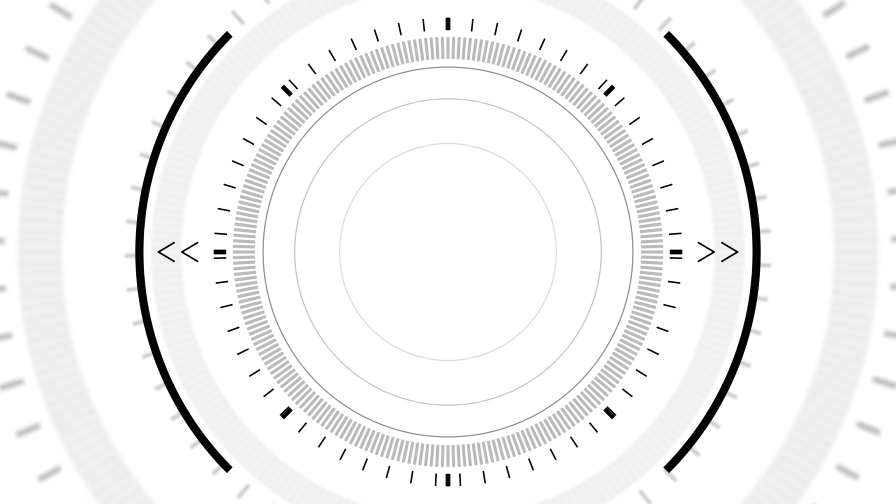
This background is drawn by a WebGL 2 fragment shader. Its source:

```glsl
#version 300 es
precision highp float;
// Monochrome instrument dial on white: thin rings, a hatched band and radial
// ticks, framed by two heavy arcs and chevrons. Enlarged, softened and slightly
// turned copies of the band and ticks form the pale background.
// Lengths are fractions of the canvas height, measured from the centre.

uniform vec2 u_resolution;
out vec4 outColor;

const float TAU = 6.2831853;

const vec2 BAND = vec2(0.383, 0.427);         // inner and outer radius
const vec2 TICKS = vec2(0.440, 0.465);
const float HATCH_COUNT = 240.0;
const float TICK_COUNT = 59.0;
const float MAJOR_COUNT = 8.0;
const float HATCH_HALF = 0.0031;              // half widths of strokes
const float TICK_HALF = 0.0016;
const float MAJOR_HALF = 0.0047;

const vec3 RING_RADII = vec3(0.2153, 0.304, 0.3669);
const vec3 RING_TONES = vec3(0.86, 0.77, 0.55);
const float RING_HALF = 0.0012;

const float ARC_RADIUS = 0.6123;
const float ARC_HALF = 0.0081;
const float CHEVRON_TIP = 0.528;
const float CHEVRON_STEP = 0.0465;
const vec2 CHEVRON_ARM = vec2(-0.031, 0.0185);
const float CHEVRON_HALF = 0.0017;

const float INK = 0.01;
const float HATCH_TONE = 0.73;

// Antialiased band of half width h around x = 0, also valid for hairlines.
float stroke(float x, float h, float soft) {
    return smoothstep(-soft, soft, x + h) - smoothstep(-soft, soft, x - h);
}

// Coverage between two radii.
float annulus(float r, vec2 limits, float soft) {
    return stroke(r - 0.5 * (limits.x + limits.y), 0.5 * (limits.y - limits.x), soft);
}

// Arc length to the nearest of count spokes, clockwise from the top.
float spokeOffset(vec2 p, float count, float turn) {
    float cell = TAU / count;
    float angle = atan(p.x, p.y) - turn;
    return (angle - cell * round(angle / cell)) * length(p);
}

float segmentDistance(vec2 p, vec2 a, vec2 b) {
    vec2 ab = b - a;
    return length(p - a - ab * clamp(dot(p - a, ab) / dot(ab, ab), 0.0, 1.0));
}

// Pale, blurred copy of the band and its ticks.
float echo(float tone, vec2 p, float scale, float turn, float blur,
           float bandTone, float tickTone) {
    vec2 q = p / scale;
    float soft = blur / scale;
    float r = length(q);
    float hatch = cos(spokeOffset(q, HATCH_COUNT, turn) / max(r, 0.01) * HATCH_COUNT);
    tone = mix(tone, bandTone - 0.006 * hatch, annulus(r, BAND, soft));
    float tick = stroke(spokeOffset(q, TICK_COUNT, turn), 1.8 * TICK_HALF, soft);
    return mix(tone, tickTone, tick * annulus(r, TICKS, soft));
}

void main() {
    vec2 p = (gl_FragCoord.xy - 0.5 * u_resolution) / u_resolution.y;
    float soft = 0.65 / u_resolution.y;
    float r = length(p);
    float tone = 1.0;

    // Background copies
    tone = echo(tone, p, 2.0, 0.051, 0.0085, 0.932, 0.74);
    tone = echo(tone, p, 1.38, 0.015, 0.005, 0.945, 0.80);

    // Thin inner rings
    for (int i = 0; i < 3; i++) {
        tone = mix(tone, RING_TONES[i], stroke(r - RING_RADII[i], RING_HALF, soft));
    }

    // Hatched band
    float hatch = stroke(spokeOffset(p, HATCH_COUNT, 0.0), HATCH_HALF, soft);
    tone = mix(tone, HATCH_TONE, hatch * annulus(r, BAND, soft));

    // Fine and major ticks
    float fine = stroke(spokeOffset(p, TICK_COUNT, 0.0), TICK_HALF, soft);
    float major = stroke(spokeOffset(p, MAJOR_COUNT, 0.0), MAJOR_HALF, soft);
    float ink = max(fine, major) * annulus(r, TICKS, soft);

    // Side arcs, cut along the diagonals
    vec2 m = abs(p);
    float sideCut = smoothstep(-soft, soft, (m.x - m.y) * 0.7071);
    ink = max(ink, stroke(r - ARC_RADIUS, ARC_HALF, soft) * sideCut);

    // Mirrored pairs of chevrons
    for (int i = 0; i < 2; i++) {
        vec2 tip = vec2(CHEVRON_TIP + float(i) * CHEVRON_STEP, 0.0);
        float d = segmentDistance(m, tip, tip + CHEVRON_ARM);
        ink = max(ink, stroke(d, CHEVRON_HALF, soft));
    }

    outColor = vec4(vec3(mix(tone, INK, ink)), 1.0);
}
```
